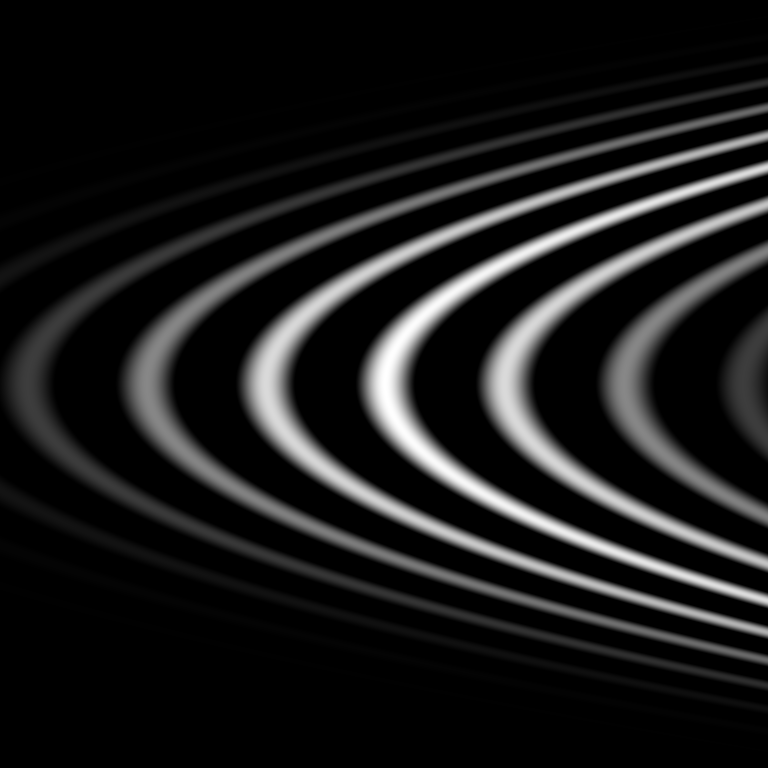
Reproduce this background procedurally as a WebGL 2 fragment shader.

```glsl
#version 300 es
precision highp float;
// Nested soft grey parabolic bands opening to the right, brightest at the centre.

uniform vec2 u_resolution;
out vec4 fragColor;

const float TAU = 6.2831853;
const vec2 APEX = vec2(0.5015, 0.5);  // tip of the brightest band
const float CURVATURE = 6.25;         // how fast the arms sweep right
const float BAND_COUNT = 6.4;         // bands across the canvas
const float BAND_SHARPNESS = 1.3;     // higher gives thinner bands
const float GLOW_WIDTH = 0.39;        // spread of the brightness envelope
const float ARM_FADE = 2.0;           // dimming away from the axis
const vec3 BAND_COLOR = vec3(1.0);

// Distance along x from the central parabola
float parabolaOffset(vec2 p) {
    return p.x - CURVATURE * p.y * p.y;
}

// Soft lobes separated by black gaps
float bands(float offset) {
    float wave = max(cos(TAU * BAND_COUNT * offset), 0.0);
    return pow(wave, BAND_SHARPNESS);
}

// Gaussian falloff across the bands
float envelope(float offset) {
    float t = offset / GLOW_WIDTH;
    return exp(-t * t);
}

void main() {
    vec2 p = gl_FragCoord.xy / u_resolution - APEX;
    float offset = parabolaOffset(p);
    float fade = exp(-ARM_FADE * p.y * p.y);
    float light = bands(offset) * envelope(offset) * fade;
    fragColor = vec4(BAND_COLOR * light, 1.0);
}
```
